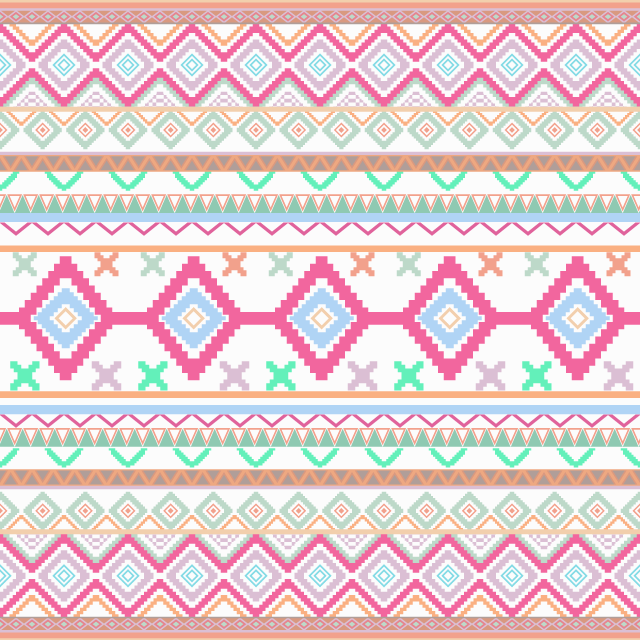
Reproduce this pattern procedurally as a Shadertoy shader.

```glsl
// Pastel woven textile: mirrored geometric bands around a row of stepped diamonds.

const float SIZE = 768.0;          // design units across the canvas
const float MIRROR = 769.0;        // sum of two mirrored heights
const float BIG_PERIOD = SIZE / 5.0;
const float ZIGZAG_PERIOD = SIZE / 10.0;
const float SMALL_PERIOD = SIZE / 15.0;
const float CHEVRON_PERIOD = SIZE / 20.0;
const float BRAID_PERIOD = SIZE / 30.0;
const float TOOTH_PERIOD = SIZE / 40.0;
const int SAMPLES = 4;             // antialiasing samples per axis

const vec3 WHITE  = vec3(0.99, 0.99, 0.99);
const vec3 PINK   = vec3(0.95, 0.40, 0.62);
const vec3 ROSE   = vec3(0.88, 0.39, 0.61);
const vec3 ORANGE = vec3(0.98, 0.69, 0.51);
const vec3 PEACH  = vec3(0.95, 0.81, 0.68);
const vec3 SALMON = vec3(0.95, 0.63, 0.55);
const vec3 CLAY   = vec3(0.85, 0.60, 0.50);
const vec3 TAUPE  = vec3(0.69, 0.62, 0.60);
const vec3 LILAC  = vec3(0.86, 0.75, 0.83);
const vec3 SAGE   = vec3(0.74, 0.85, 0.79);
const vec3 JADE   = vec3(0.56, 0.79, 0.70);
const vec3 MINT   = vec3(0.39, 0.94, 0.73);
const vec3 BLUE   = vec3(0.69, 0.83, 0.96);
const vec3 CYAN   = vec3(0.52, 0.86, 0.90);

bool between(float v, float lo, float hi) { return v >= lo && v < hi; }
float centred(float x, float period) { return x - period * round(x / period); }
vec2 stitch(vec2 p, float cell) { return (floor(p / cell) + 0.5) * cell; }
float diamond(vec2 p) { return abs(p.x) + abs(p.y); }

// Diamond built of rows, one cell narrower with each row
bool stepped(vec2 p, vec2 cell, float rows) {
    float row = round(abs(p.y) / cell.y);
    return row <= rows && abs(p.x) < cell.x * (rows - row + 1.0);
}

// Large diamonds joined by a bar, with crosses in the gaps
vec3 centreBand(vec2 p) {
    vec2 d = vec2(centred(p.x - 386.0, BIG_PERIOD), p.y - 382.0);
    vec3 c = WHITE;
    if (abs(d.y) < 7.7 || stepped(d, vec2(7.0, 8.75), 8.0)) c = PINK;
    if (stepped(d, vec2(7.0, 8.75), 5.0)) c = WHITE;
    if (stepped(d, vec2(4.8), 7.0)) c = BLUE;
    if (stepped(d, vec2(4.8), 3.0)) c = WHITE;
    if (between(diamond(d), 8.5, 13.5)) c = PEACH;
    bool upper = d.y < 0.0;
    float cell = upper ? 3.6 : 4.4;
    vec2 k = vec2(abs(d.x) - 49.0, p.y - (upper ? 317.0 : 451.0));
    vec2 q = abs(stitch(k, cell)) / cell;
    if (abs(q.x - q.y) < 1.5 && max(q.x, q.y) < 4.0)
        c = d.x > 0.0 ? (upper ? SALMON : LILAC) : (upper ? SAGE : MINT);
    return c;
}

// Two facing zigzags around nested diamonds
vec3 zigzagBand(vec2 p) {
    vec2 d = vec2(centred(p.x, ZIGZAG_PERIOD), p.y - 78.0);
    vec2 q = stitch(d, ZIGZAG_PERIOD / 20.0);
    float r = diamond(q), fine = diamond(d);
    vec3 c = WHITE;
    if (between(r, 41.0, 52.0)) c = PINK;
    if (between(r, 22.0, 33.0)) c = LILAC;
    if (between(fine, 11.0, 14.0) || between(fine, 5.0, 8.0)) c = CYAN;
    if (d.y < 0.0 && between(r, 60.0, 67.0)) c = ORANGE;
    if (d.y > 0.0 && between(r, 52.0, 60.0)) c = SAGE;
    vec2 block = floor(vec2(abs(d.x) - 38.4, d.y) / 4.5);
    if (d.y > 32.0 && r > 69.0 && mod(block.x + block.y, 2.0) < 0.5) c = LILAC;
    return c;
}

// Small ringed diamonds hanging between chevrons
vec3 smallBand(vec2 p) {
    vec2 d = vec2(centred(p.x, SMALL_PERIOD), p.y - 156.0);
    float r = diamond(stitch(d, SMALL_PERIOD / 20.0)), fine = diamond(d);
    vec3 c = WHITE;
    if (between(r, 14.0, 24.0)) c = SAGE;
    if (between(fine, 6.5, 9.0) || fine < 3.5) c = SALMON;
    if (d.y < 0.0 && between(r, 29.0, 34.0)) c = ORANGE;
    return c;
}

// Braided ribbon of outlined triangles; v runs from 0 to 1 across it
vec3 braidBand(float x, float v) {
    float e = abs(centred(x, BRAID_PERIOD)) / (0.5 * BRAID_PERIOD) - v;
    vec3 c = abs(e) > 0.34 ? TAUPE : CLAY;
    return abs(e) < 0.17 || abs(v - 0.5) > 0.42 ? mix(CLAY, ORANGE, 0.65) : c;
}

// Narrow lattice on the outer border
vec3 latticeBand(vec2 p) {
    float r = diamond(vec2(centred(p.x, TOOTH_PERIOD), 1.3 * (p.y - 20.0)));
    vec3 c = between(r, 4.0, 7.5) ? vec3(0.90, 0.52, 0.56) : SAGE;
    return r > 10.5 ? CLAY : (between(r, 7.5, 10.5) ? LILAC : c);
}

// Solid teeth with outlined triangles between; y is measured from the band top
vec3 teethBand(float x, float y) {
    float e = abs(centred(x - 8.0, TOOTH_PERIOD)) - 0.5 * TOOTH_PERIOD * y / 22.0;
    if (e < -0.4) return JADE;
    return between(e, 0.5, 2.6) || (e > 0.5 && y < 2.2) ? SALMON : WHITE;
}

vec3 textile(vec2 p) {
    bool upper = p.y < 0.5 * MIRROR;
    vec2 m = vec2(p.x, upper ? p.y : MIRROR - p.y);
    // Tops of the bands that keep their direction in both halves
    float vees = p.y - (upper ? 206.0 : 538.0);
    float teeth = p.y - (upper ? 233.0 : 513.5);
    float chevrons = p.y - (upper ? 267.0 : 497.5);

    if (m.y < 3.0) return PEACH;
    if (m.y < 10.0) return SALMON;
    if (m.y < 13.0) return LILAC;
    if (m.y < 27.0) return latticeBand(m);
    if (m.y < 29.0) return TAUPE;
    if (m.y < 128.0) return zigzagBand(m);
    if (m.y < 134.0) return PEACH;
    if (m.y < 182.0) return smallBand(m);
    if (m.y < 186.0) return LILAC;
    if (m.y < 206.0) return braidBand(m.x, (m.y - 186.0) / 20.0);
    if (between(m.y, 255.5, 266.5) || (!upper && between(m.y, 272.0, 283.0)))
        if (upper || m.y > 270.0) return BLUE;
    if (between(m.y, upper ? 294.5 : 291.5, upper ? 302.5 : 299.5)) return ORANGE;
    if (m.y > 299.0) return centreBand(p);
    if (between(teeth, 0.0, 22.5)) return teethBand(p.x, teeth);
    float vee = diamond(stitch(vec2(centred(p.x, ZIGZAG_PERIOD), vees), 2.56));
    if (between(vees, 0.0, 25.6) && between(vee, 16.0, 25.6)) return MINT;
    float fold = abs(centred(p.x - 0.5 * CHEVRON_PERIOD, CHEVRON_PERIOD)) * 0.8 + chevrons;
    if (between(chevrons, 0.0, 16.0) && between(fold, 11.0, 16.0)) return ROSE;
    return WHITE;
}

void mainImage(out vec4 fragColor, in vec2 fragCoord) {
    vec3 sum = vec3(0.0);
    for (int i = 0; i < SAMPLES * SAMPLES; i++) {
        vec2 offset = (vec2(i % SAMPLES, i / SAMPLES) + 0.5) / float(SAMPLES) - 0.5;
        vec2 uv = (fragCoord + offset) / iResolution.xy;
        sum += textile(vec2(uv.x, 1.0 - uv.y) * SIZE);
    }
    fragColor = vec4(sum / float(SAMPLES * SAMPLES), 1.0);
}
```
